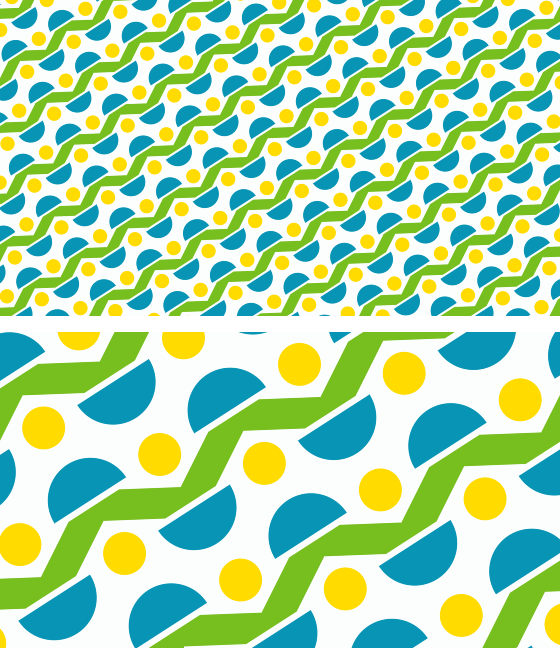
Top, the full canvas; bottom, a detail of the centre.
A Shadertoy shader for this pattern:

```glsl
// Slanted green zigzag ribbons flanked by blue half discs and yellow dots on white.

// Coverage of a shape from its signed distance, softened over one pixel.
float coverage(float dist, float pixel) {
    return 1.0 - smoothstep(-0.6 * pixel, 0.6 * pixel, dist);
}

float halfDisc(vec2 p, float radius) {
    return max(length(p) - radius, -p.y);
}

// Ribbon that peaks at x = 0, with its outer corners cut flat.
float zigzag(vec2 p) {
    float amplitude = 0.148;
    float centre = amplitude * (1.0 - 4.0 * abs(p.x));
    float slope = 4.0 * amplitude;
    float ribbon = (abs(p.y - centre) - 0.108) / sqrt(1.0 + slope * slope);
    return max(ribbon, abs(p.y) - 0.149);
}

void mainImage(out vec4 fragColor, in vec2 fragCoord) {
    const vec3 white = vec3(0.99, 0.995, 0.995);
    const vec3 blue = vec3(0.03, 0.585, 0.71);
    const vec3 green = vec3(0.465, 0.745, 0.12);
    const vec3 yellow = vec3(1.0, 0.86, 0.0);

    // One unit is one zigzag period; rows run up to the right.
    float scale = 5.70;
    float pixel = scale / iResolution.y;
    float angle = radians(32.8);
    vec2 p = fragCoord * pixel;
    p = vec2(dot(p, vec2(cos(angle), sin(angle))),
             dot(p, vec2(-sin(angle), cos(angle))));
    p += vec2(0.203, -0.038);

    // Rectangular repeat centred on the ribbon's axis.
    vec2 period = vec2(1.0, 0.898);
    vec2 cell = p - period * round(p / period);

    vec3 color = mix(white, green, coverage(zigzag(cell), pixel));

    // Disc and dot, then the same pair flipped half a period along.
    for (int i = 0; i < 2; i++) {
        float flip = 1.0 - 2.0 * float(i);
        vec2 q = vec2(fract(cell.x + 0.5 + 0.5 * float(i)) - 0.5, cell.y * flip);
        float disc = halfDisc(q - vec2(0.0, 0.187), 0.256);
        float spot = length(q + vec2(0.0, 0.193)) - 0.129;
        color = mix(color, blue, coverage(disc, pixel));
        color = mix(color, yellow, coverage(spot, pixel));
    }

    fragColor = vec4(color, 1.0);
}
```
